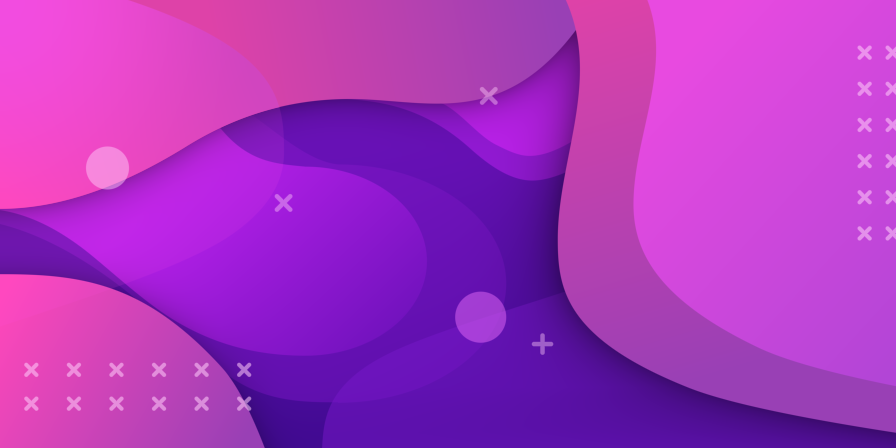
This background is drawn by a Shadertoy shader. Its source:

```glsl
// Layered fluid paper: pink sheets over violet waves, with discs and small crosses.
// Every outline is a chain of cubic Hermite spans turned into an approximate signed
// distance, then filled with a linear gradient; exponential falloff gives soft shadows.

// Cubic span between knots (position, value, slope), straight beyond its ends.
// Returns (value, slope).
vec2 span(float x, vec3 a, vec3 b) {
    float w = b.x - a.x;
    float t = clamp((x - a.x) / w, 0.0, 1.0);
    float rise = b.y - a.y;
    float c2 = 3.0 * rise - w * (2.0 * a.z + b.z);
    float c3 = w * (a.z + b.z) - 2.0 * rise;
    float value = a.y + t * (w * a.z + t * (c2 + t * c3));
    float slope = a.z + t * (2.0 * c2 + 3.0 * t * c3) / w;
    return vec2(value + slope * (x - a.x - t * w), slope);
}

// Distance to a curve, positive on the side of larger p.y
float above(vec2 p, vec2 curve) {
    return (p.y - curve.x) * inversesqrt(1.0 + curve.y * curve.y);
}

float above(vec2 p, vec3 a, vec3 b, vec3 c, vec3 d) {
    vec2 curve = p.x < b.x ? span(p.x, a, b)
               : p.x < c.x ? span(p.x, b, c) : span(p.x, c, d);
    return above(p, curve);
}

float ellipse(vec2 p, vec2 radii) {
    float k = length(p / radii);
    return k * (k - 1.0) / max(length(p / (radii * radii)), 1e-4);
}

// Tongue: a band between two curves, closed on the right by half an ellipse
float tongue(vec2 p, float lower, float upper, vec2 center, vec2 radii) {
    return p.x < center.x ? max(-lower, upper) : ellipse(p - center, radii);
}

// Plus sign with round ends
float plusSign(vec2 p, float arm, float thickness) {
    p = abs(p);
    p = vec2(max(p.x, p.y), min(p.x, p.y));
    return length(vec2(max(p.x - arm, 0.0), p.y)) - thickness;
}

float cross45(vec2 p, float arm, float thickness) {
    return plusSign(vec2(p.x + p.y, p.x - p.y) * 0.7071, arm, thickness);
}

// Local position in the nearest cell of a finite grid
vec2 gridCell(vec2 p, vec2 pitch, vec2 count) {
    return p - pitch * clamp(floor(p / pitch + 0.5), vec2(0.0), count - 1.0);
}

vec3 ramp(vec2 p, vec2 start, vec2 end, vec3 a, vec3 b) {
    vec2 axis = end - start;
    return mix(a, b, clamp(dot(p - start, axis) / dot(axis, axis), 0.0, 1.0));
}

vec3 fill(vec3 base, vec3 ink, float d, float alpha, float px) {
    return mix(base, ink, alpha * smoothstep(px, -px, d));
}

vec3 shadow(vec3 base, float d, float width, float strength) {
    return base * (1.0 - strength * exp(-max(d, 0.0) / width));
}

void mainImage(out vec4 fragColor, in vec2 fragCoord) {
    vec2 p = fragCoord / iResolution.y;
    float px = 0.75 / iResolution.y;
    vec3 violet = vec3(0.74, 0.13, 0.93), indigo = vec3(0.26, 0.04, 0.58);
    vec3 hotPink = vec3(1.0, 0.28, 0.73), plum = vec3(0.60, 0.25, 0.71);
    vec3 rose = vec3(0.87, 0.26, 0.66), pale = vec3(1.0, 0.80, 0.98);

    // Outlines of the pink sheets and of the translucent lobe
    float topSheet = -above(p, vec3(0, 0.534, 0), vec3(0.417, 0.674, 0.62),
        vec3(0.781, 0.779, 0), vec3(1.281, 0.927, 1.3));
    float cornerSheet = above(p, vec3(0, 0.388, 0), vec3(0.286, 0.341, -0.45),
        vec3(0.495, 0.18, -1.1), vec3(0.591, 0, -2.6));
    float outerSheet = -above(p.yx, vec3(0.034, 2.0, -6.5), vec3(0.135, 1.536, -2.5),
        vec3(0.466, 1.245, 0), vec3(1, 1.263, -0.45));
    float innerSheet = -above(p.yx, vec3(0.138, 2.0, -5), vec3(0.224, 1.693, -2.1),
        vec3(0.544, 1.414, 0), vec3(1, 1.445, -0.38));
    float lobe = above(p.yx, vec3(0.271, 0, 3), vec3(0.479, 0.521, 1.4),
        vec3(0.66, 0.634, 0), vec3(1, 0.286, -3));

    // Violet depths: backdrop, two tongues, dome and hanging waves
    vec3 col = ramp(p, vec2(0.7, 0.75), vec2(0.75, 0.02), vec3(0.43, 0.07, 0.74), indigo);
    float lower = above(p, vec3(0, 0.5, -0.25), vec3(0.26, 0.367, -0.75),
        vec3(0.521, 0.154, -0.65), vec3(0.755, 0.102, 0));
    float upper = above(p, span(p.x, vec3(0.56, 0.745, -0.7), vec3(0.755, 0.633, -0.1)));
    col = fill(col, ramp(p, vec2(0.6, 0.65), vec2(0.8, 0.1), vec3(0.47, 0.08, 0.76),
        vec3(0.37, 0.06, 0.68)), tongue(p, lower, upper, vec2(0.755, 0.367), vec2(0.375, 0.266)), 1.0, px);
    lower = above(p, vec3(0, 0.531, -0.15), vec3(0.208, 0.427, -0.83),
        vec3(0.391, 0.284, -0.6), vec3(0.682, 0.206, 0));
    upper = above(p, span(p.x, vec3(0.482, 0.727, -1.36), vec3(0.682, 0.628, -0.1)));
    col = fill(col, ramp(p, vec2(0.4, 0.6), vec2(0.8, 0.17), violet, vec3(0.44, 0.07, 0.74)),
        tongue(p, lower, upper, vec2(0.682, 0.417), vec2(0.271, 0.211)), 1.0, px);
    float dome = -above(p.yx, vec3(0, 0.719, 0.05), vec3(0.14, 0.768, 0.9),
        vec3(0.219, 0.885, 2.2), vec3(0.354, 1.276, 3));
    col = fill(col, vec3(0.46, 0.09, 0.78), dome, 0.55, px);
    float wave = -above(p, vec3(0.807, 0.776, -0.1), vec3(1.049, 0.669, -0.9),
        vec3(1.188, 0.597, 0), vec3(1.292, 0.628, 0.45));
    col = fill(col, vec3(0.58, 0.10, 0.84), wave, 1.0, px);
    wave = -above(p, vec3(0.977, 0.773, -0.3), vec3(1.107, 0.677, -0.5),
        vec3(1.182, 0.652, 0), vec3(1.292, 0.693, 0.6));
    col = fill(col, violet, wave, 1.0, px);

    // Shadows cast on the depths, then the sheets themselves
    col = shadow(col, topSheet, 0.035, 0.32);
    col = shadow(col, outerSheet, 0.055, 0.38);
    col = shadow(col, cornerSheet, 0.03, 0.2);
    col = fill(col, ramp(p, vec2(0, 0.33), vec2(0.55, 0.03), hotPink, plum), cornerSheet, 1.0, px);
    col = fill(col, vec3(1, 0.3, 0.9), lobe, 0.12, px);
    col = fill(col, ramp(p, vec2(0.5, 0.8), vec2(1.25, 0.95), rose, plum), topSheet, 1.0, px);
    vec3 glow = ramp(p, vec2(0, 0.6), vec2(0.55, 0.85), hotPink, vec3(0.82, 0.27, 0.75));
    glow = mix(glow, vec3(0.95, 0.30, 0.88), smoothstep(0.6, 0.0, distance(p, vec2(0, 1))));
    col = fill(col, glow, max(lobe, topSheet), 1.0, px);
    col = fill(col, ramp(p, vec2(1.3, 1), vec2(1.55, 0.15), rose, plum), outerSheet, 1.0, px);
    col = fill(col, ramp(p, vec2(1.45, 0.8), vec2(2.05, 0.25), vec3(0.91, 0.29, 0.88),
        vec3(0.70, 0.27, 0.84)), innerSheet, 1.0, px);

    // Discs, single marks and the two grids of crosses
    col = fill(col, pale, distance(p, vec2(0.24, 0.625)) - 0.048, 0.48, px);
    col = fill(col, vec3(0.95, 0.45, 1), distance(p, vec2(1.073, 0.292)) - 0.057, 0.45, px);
    float marks = min(cross45(p - vec2(1.091, 0.786), 0.021, 0.005),
                      cross45(p - vec2(0.633, 0.547), 0.021, 0.005));
    marks = min(marks, plusSign(p - vec2(1.211, 0.232), 0.019, 0.005));
    col = fill(col, pale, marks, 0.42, px);
    vec2 leftCell = gridCell(p - vec2(0.07, 0.099), vec2(0.095, 0.0755), vec2(6, 2));
    vec2 rightCell = gridCell(p - vec2(1.93, 0.479), vec2(0.0625, 0.0807), vec2(2, 6));
    marks = min(cross45(leftCell, 0.016, 0.0045), cross45(rightCell, 0.016, 0.0045));
    col = fill(col, pale, marks, 0.55, px);

    fragColor = vec4(col, 1.0);
}
```
